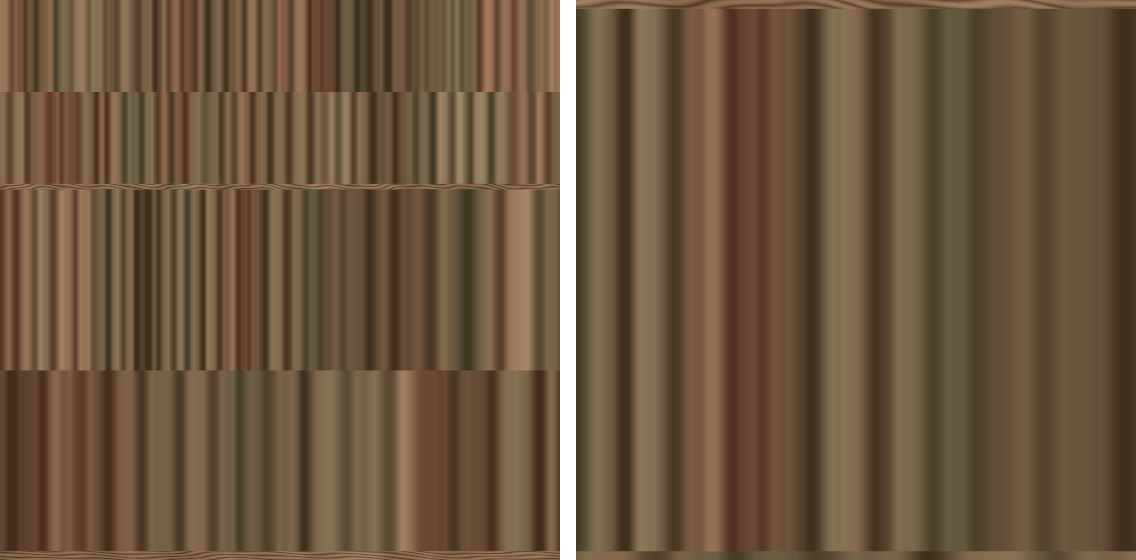
Left: the whole. Right: its middle third, enlarged.
Give the GLSL for this texture, as a WebGL 2 fragment shader.

```glsl
#version 300 es
precision highp float;

uniform vec2 u_resolution;
out vec4 fragColor;

const float TAU = 6.2831853;
const vec3 DARK_WOOD = vec3(0.26, 0.18, 0.105);
const vec3 LIGHT_WOOD = vec3(0.65, 0.52, 0.395);
const vec3 RED_TINT = vec3(0.035, -0.015, -0.005);

// Bands from bottom to top; a stripe count of zero marks a grain strip.
const int BANDS = 6;
const float BAND_BOTTOM[6] = float[](0.0, 0.0156, 0.3385, 0.6615, 0.6719, 0.8359);
const float STRIPE_COUNT[6] = float[](0.0, 16.0, 28.0, 0.0, 32.0, 34.0);
const float CROWDING[6] = float[](0.0, 0.1, 0.45, 0.0, 0.1, 0.1);
const float CROWD_CENTER = 0.3;

const float RIDGE_AMOUNT = 0.52;
const float BROAD_AMOUNT = 0.46;
const float FINE_AMOUNT = 0.38;
const float STREAK_AMOUNT = 0.12;
const float TONE_OFFSET = -0.24;
const float GRAIN_LINES = 170.0;

float hash(float n, float seed) {
    return fract(sin(n * 127.1 + seed * 311.7) * 43758.5);
}

float smoothNoise(float x, float seed) {
    float cell = floor(x);
    float t = smoothstep(0.0, 1.0, fract(x));
    return mix(hash(cell, seed), hash(cell + 1.0, seed), t);
}

// One-dimensional cellular noise: zero at cell borders, high inside.
float cellRidge(float x, float seed) {
    float nearest = 9.0;
    float second = 9.0;
    for (int i = -2; i <= 2; i++) {
        float cell = floor(x) + float(i);
        float d = abs(x - cell - 0.1 - 0.8 * hash(cell, seed));
        second = min(second, max(nearest, d));
        nearest = min(nearest, d);
    }
    return smoothstep(0.0, 0.8, second - nearest);
}

vec3 woodColor(float tone, float tint) {
    return mix(DARK_WOOD, LIGHT_WOOD, clamp(tone, 0.0, 1.0)) + RED_TINT * tint;
}

// Upright stripes, constant along y.
vec3 stripes(float x, float count, float crowding, float seed) {
    x += crowding / TAU * sin(TAU * (x - CROWD_CENTER));
    float s = x * count;
    float tone = TONE_OFFSET
        + RIDGE_AMOUNT * cellRidge(s, seed)
        + BROAD_AMOUNT * smoothNoise(s * 0.45, seed + 1.3)
        + FINE_AMOUNT * smoothNoise(s * 3.1, seed + 2.7)
        + STREAK_AMOUNT * (smoothNoise(s * 6.3, seed + 3.1) - 0.5);
    float tint = smoothNoise(s * 1.3, seed + 4.9) + smoothNoise(s * 0.4, seed + 6.1) - 1.0;
    return woodColor(tone, tint * 1.5);
}

// Slanting grain lines bent by layered sines.
vec3 grain(vec2 p, float seed) {
    float pitch = 9.0 + 3.0 * seed;
    float bend = 1.2 * sin(p.x * pitch + seed)
        + 0.5 * sin(p.x * pitch * 2.7 + 1.0)
        + 0.2 * sin(p.x * pitch * 6.1 + p.y * 240.0);
    float wave = 0.5 + 0.5 * sin(TAU * (p.y * GRAIN_LINES + bend + 3.0 * p.x));
    float tone = 0.1 + 0.6 * sqrt(wave) + 0.25 * smoothNoise(p.x * 30.0, seed);
    return woodColor(tone, 0.2);
}

void main() {
    vec2 p = gl_FragCoord.xy / u_resolution;
    float softness = 0.5 / u_resolution.y;
    vec3 color = vec3(0.0);

    // Stack the bands, each covering those below its lower edge.
    for (int i = 0; i < BANDS; i++) {
        float seed = float(i);
        vec3 band = STRIPE_COUNT[i] > 0.0
            ? stripes(p.x, STRIPE_COUNT[i], CROWDING[i], seed)
            : grain(p, seed);
        float cover = i == 0 ? 1.0 : smoothstep(-softness, softness, p.y - BAND_BOTTOM[i]);
        color = mix(color, band, cover);
    }
    fragColor = vec4(color, 1.0);
}
```
